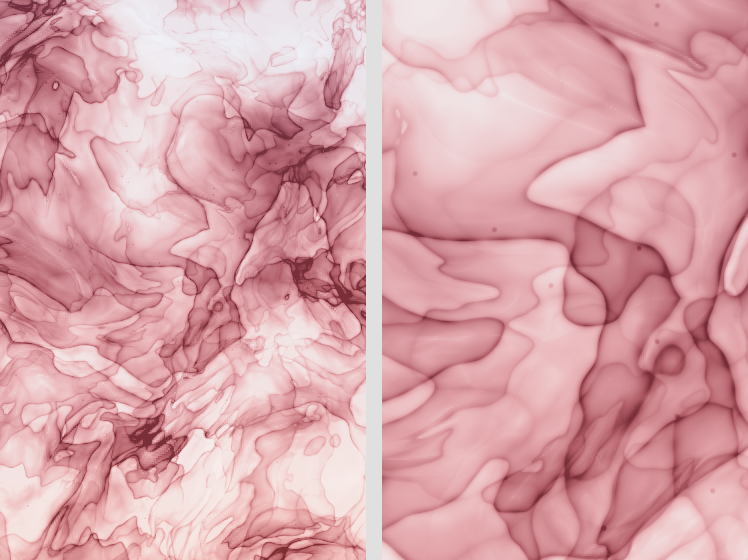
Left: the whole. Right: its middle third, enlarged.
A WebGL 2 fragment shader for this texture:

```glsl
#version 300 es
precision highp float;
// Alcohol ink: translucent rose washes pooled into thin, dark, curling edges.
uniform vec2 u_resolution;
out vec4 fragColor;

vec2 hash2(vec2 cell) {
    vec3 h = fract(cell.xyx * vec3(0.1031, 0.1030, 0.0973));
    h += dot(h, h.yzx + 33.33);
    return fract((h.xx + h.yz) * h.zy);
}

float cornerSlope(vec2 cell, vec2 offset) {
    return dot(hash2(cell) * 2.0 - 1.0, offset);
}

// Gradient noise, centred on zero
float noise(vec2 p) {
    vec2 i = floor(p), f = p - i;
    vec2 u = f * f * f * (f * (f * 6.0 - 15.0) + 10.0);
    vec2 e = vec2(1.0, 0.0);
    float low = mix(cornerSlope(i, f), cornerSlope(i + e, f - e), u.x);
    float high = mix(cornerSlope(i + e.yx, f - e.yx), cornerSlope(i + 1.0, f - 1.0), u.x);
    return mix(low, high, u.y);
}

float fbm(vec2 p, int octaves) {
    float sum = 0.0, amp = 1.0;
    for (int i = 0; i < octaves; i++) {
        sum += amp * noise(p);
        p = mat2(0.8, 0.6, -0.6, 0.8) * p * 2.03 + 17.3;
        amp *= 0.46;
    }
    return sum;
}

// Distance to the nearest scattered point, used for scalloped lobes
float lobes(vec2 p) {
    vec2 i = floor(p), f = p - i;
    float nearest = 2.0;
    for (int y = -1; y <= 1; y++)
        for (int x = -1; x <= 1; x++) {
            vec2 o = vec2(x, y);
            nearest = min(nearest, length(o + hash2(i + o) - f));
        }
    return nearest;
}

vec2 flow(vec2 p) {
    return vec2(fbm(p + 31.7, 3), fbm(p + 74.2, 3));
}

float glow(vec2 p, vec2 centre, vec2 radius) {
    vec2 d = (p - centre) / radius;
    return exp(-dot(d, d));
}

vec3 inkColour(float t) {
    vec3 c = mix(vec3(0.97, 0.95, 0.955), vec3(0.95, 0.89, 0.89), smoothstep(-0.35, -0.02, t));
    c = mix(c, vec3(0.93, 0.75, 0.76), clamp(t * 5.0, 0.0, 1.0));
    c = mix(c, vec3(0.88, 0.63, 0.65), clamp(t * 5.0 - 1.0, 0.0, 1.0));
    c = mix(c, vec3(0.79, 0.50, 0.53), clamp(t * 5.0 - 2.0, 0.0, 1.0));
    c = mix(c, vec3(0.69, 0.36, 0.40), clamp(t * 5.0 - 3.0, 0.0, 1.0));
    return mix(c, vec3(0.51, 0.21, 0.25), clamp(t * 5.0 - 4.0, 0.0, 1.2));
}

void main() {
    vec2 p = gl_FragCoord.xy / u_resolution.y;

    // Bend the sheet twice: broad drift, then small curls
    vec2 q = p + 0.16 * flow(p * 2.0);
    q += 0.045 * flow(q * 6.0);
    vec2 r = mix(p, q, 0.5);

    // Broad wash, with heavier and barer regions
    float ink = 0.15 + 0.66 * fbm(q * 3.1 + 5.0, 5);
    ink += 0.40 * glow(r, vec2(0.30, 0.50), vec2(0.22, 0.12));
    ink += 0.32 * glow(r, vec2(0.48, 0.71), vec2(0.09, 0.10));
    ink += 0.28 * glow(r, vec2(0.08, 0.87), vec2(0.13, 0.12));
    ink += 0.18 * glow(r, vec2(0.16, 0.20), vec2(0.14, 0.06));
    ink -= 0.46 * glow(r, vec2(0.28, 0.80), vec2(0.12, 0.16));
    ink -= 0.48 * glow(r, vec2(0.52, 0.94), vec2(0.17, 0.11));
    ink -= 0.30 * glow(r, vec2(0.53, 0.38), vec2(0.12, 0.08));
    ink -= 0.18 * glow(r, vec2(0.08, 0.33), vec2(0.10, 0.09));

    // Bare areas stay smooth, heavier ones crowd with folds and mottling
    float activity = 0.25 + 0.85 * smoothstep(-0.3, 0.4, ink);
    ink += activity * (0.2 * exp(-10.0 * abs(fbm(r * 9.0 + 41.0, 3))) - 0.07);
    ink += activity * 0.24 * fbm(r * 17.0 + 12.0, 4);

    // Overlapping sheets: sharp rim, pigment fading inward, pale halo outside
    for (int i = 0; i < 9; i++) {
        float k = float(i);
        vec2 s = q + k * vec2(3.7, 5.3);
        float field = fbm(s * (1.8 + 0.7 * k), 4) + 0.12 * (hash2(vec2(k, 4.0)).x - 0.5);
        if (i % 3 > 0) field += 0.2 * (lobes(s * (7.0 + k)) - 0.5);
        float slope = length(vec2(dFdx(field), dFdy(field))) * u_resolution.y;
        float d = field / (slope + 0.35);
        float presence = smoothstep(-0.2, 0.35, noise(p * 3.2 + k * 7.3 + 2.0));
        // The broadest sheets leave the longest unbroken veins
        float strength = activity * (i < 2 ? 0.45 + 0.65 * presence : presence);
        float width = 0.0014 + 0.0026 * smoothstep(0.0, 0.4, noise(q * 8.0 + k * 4.1));
        float grain = 0.85 + 0.9 * noise(p * 80.0 + k * 9.1);
        float inside = smoothstep(-0.0012, 0.0012, d);
        float pool = inside * exp(-max(d, 0.0) / 0.032);
        float halo = (1.0 - inside) * exp(min(d, 0.0) / 0.012);
        ink += strength * (0.72 * grain * exp(-abs(d) / width) + 0.24 * pool - 0.15 * halo);
    }

    // Saturated pools darken ever more slowly
    ink = min(ink, 0.5 + (ink - 0.5) * 0.78);

    // Sparse specks of dried pigment
    vec2 grid = p * 90.0;
    vec2 seed = hash2(floor(grid) + 9.0);
    float speck = length(fract(grid) - 0.3 - 0.4 * seed.yx);
    ink += 0.2 * step(0.985, seed.x) * (1.0 - smoothstep(0.06, 0.2, speck));

    // Cool mauve towards the top, warm peach towards the bottom
    vec3 colour = inkColour(ink);
    float cool = smoothstep(0.50, 0.95, q.y + 0.3 * noise(q * 3.0));
    colour += cool * vec3(-0.03, 0.005, 0.028);
    colour += (1.0 - smoothstep(0.0, 0.3, q.y)) * vec3(0.015, 0.0, -0.02);
    fragColor = vec4(clamp(colour, 0.0, 1.0), 1.0);
}
```
